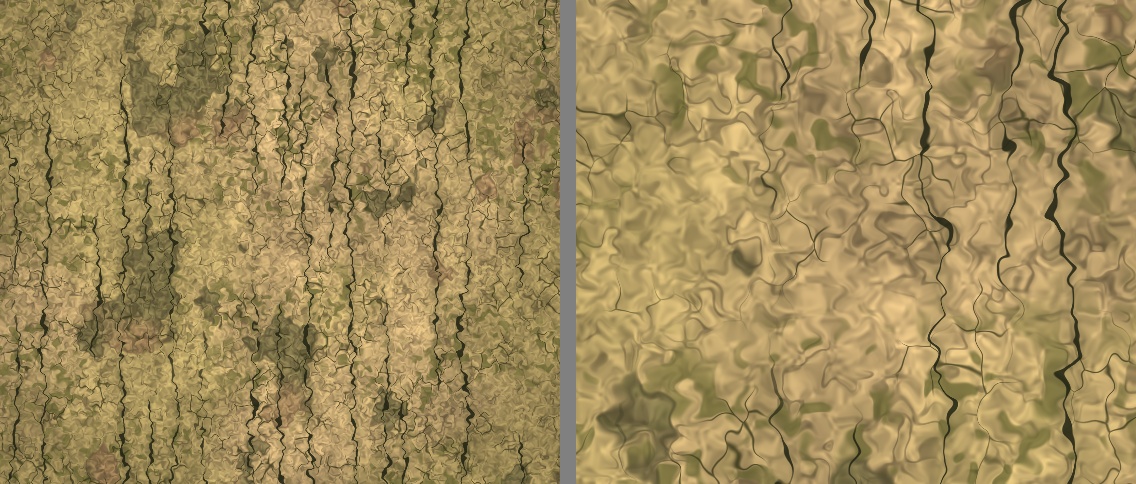
Left: the whole. Right: its middle third, enlarged.
This texture is drawn by a Shadertoy shader. Its source:

```glsl
// Weathered ochre plaster with curled mossy grain, peeled patches and broken vertical cracks.

float hash(vec2 p) {
    vec3 q = fract(p.xyx * 0.1031);
    q += dot(q, q.yzx + 33.33);
    return fract((q.x + q.y) * q.z);
}

float noise(vec2 p) {
    vec2 cell = floor(p), f = fract(p);
    f = f * f * (3.0 - 2.0 * f);
    float low = mix(hash(cell), hash(cell + vec2(1, 0)), f.x);
    float high = mix(hash(cell + vec2(0, 1)), hash(cell + vec2(1, 1)), f.x);
    return mix(low, high, f.y);
}

float fbm(vec2 p) {
    float sum = 0.0, weight = 0.5;
    for (int i = 0; i < 5; i++) {
        sum += weight * noise(p);
        p = mat2(1.6, 1.2, -1.2, 1.6) * p + 17.3;
        weight *= 0.5;
    }
    return sum / 0.97;
}

// Distance to the borders of irregular cells, in cell units
float cellBorder(vec2 p) {
    vec2 cell = floor(p);
    float nearest = 9.0, second = 9.0;
    for (int j = -1; j <= 1; j++)
    for (int i = -1; i <= 1; i++) {
        vec2 c = cell + vec2(i, j);
        float d = length(c + vec2(hash(c), hash(c + 71.0)) - p);
        second = min(second, max(nearest, d));
        nearest = min(nearest, d);
    }
    return 0.5 * (second - nearest);
}

// Broken vertical cracks: x is the sharp line, y the soft stain around it
vec2 verticalCracks(vec2 p, float pixel) {
    vec2 result = vec2(0);
    float column = floor(p.x / 0.055);
    for (int i = -1; i <= 1; i++) {
        float c = column + float(i);
        float seed = hash(vec2(c, 7));
        float x = (c + 0.2 + 0.6 * seed) * 0.055;
        x += 0.020 * (noise(vec2(p.y * 7.0, c * 3.0)) - 0.5);
        x += 0.014 * (noise(vec2(p.y * 42.0, c * 5.0 + 40.0)) - 0.5);
        x += 0.007 * (noise(vec2(p.y * 120.0, c * 7.0 + 90.0)) - 0.5);
        float run = noise(vec2(p.y * 3.5 + seed * 50.0, c * 2.0 + 11.0));
        float presence = smoothstep(0.42, 0.75, run + 0.3 * (seed - 0.5));
        float swell = noise(vec2(p.y * 62.0, c * 4.0 + 60.0));
        float gaps = smoothstep(0.15, 0.5, 0.6 * swell + 0.4 * presence);
        float width = 0.0042 * presence * swell * swell * swell;
        float d = abs(p.x - x);
        float line = 1.0 - smoothstep(width, width + 0.0005 + 0.7 * pixel, d);
        line *= gaps * smoothstep(0.0, 0.6, presence);
        result = max(result, vec2(line, presence * exp(-d * d / 0.00008)));
    }
    return result;
}

void mainImage(out vec4 fragColor, in vec2 fragCoord) {
    float pixel = 1.0 / iResolution.y;
    vec2 p = fragCoord * pixel;
    vec2 uv = fragCoord / iResolution.xy;
    float edge = smoothstep(0.25, 0.72, length((uv - vec2(0.5, 0.54)) * vec2(1.1, 0.9)));

    // Small ripples bend every layer
    vec2 ripple = vec2(noise(p * 90.0), noise(p * 90.0 + 31.0)) - 0.5;
    vec2 bent = p + 0.012 * ripple;

    // Broad washes of tan and olive
    float green = smoothstep(0.34, 0.68, fbm(p * 3.2 + 4.0) + 0.12 * edge);
    vec3 color = mix(vec3(0.775, 0.655, 0.45), vec3(0.73, 0.64, 0.40), green);
    color *= 1.0 - 0.19 * edge;
    color *= 1.0 + 0.38 * (fbm(bent * vec2(16, 12) + 20.0) - 0.5);

    // Curled fine grain with thin contour loops
    float curl = noise(bent * 105.0 + 3.0);
    float fleck = noise(bent * 240.0 + 50.0);
    color *= 1.0 + 0.16 * (curl - 0.5) + 0.30 * (fleck - 0.5);
    float contour = 1.0 - smoothstep(0.02, 0.14, abs(curl - 0.42));
    color *= 1.0 - 0.26 * contour * smoothstep(0.25, 0.75, noise(p * 40.0 + 9.0));

    // Moss specks gather in the olive areas
    float moss = smoothstep(0.58, 0.78, noise(bent * 88.0 + 120.0));
    moss *= smoothstep(0.40, 0.66, fbm(p * 8.0 + 60.0) + 0.12 * edge);
    color = mix(color, vec3(0.37, 0.37, 0.17), 0.65 * moss);

    // Ragged peeled patches, brown or grey green, with a broken dark rim
    float peel = fbm(bent * vec2(10, 6.5) + 37.0) + 0.04 * edge;
    peel += 0.10 * (noise(bent * 42.0) - 0.5) + 0.06 * (curl - 0.5);
    float patchMask = smoothstep(0.655, 0.695, peel);
    float rim = patchMask * (1.0 - smoothstep(0.69, 0.72, peel));
    vec3 patchTone = mix(vec3(0.57, 0.45, 0.31), vec3(0.41, 0.38, 0.24),
                         smoothstep(0.40, 0.62, noise(p * 7.0 + 80.0)));
    patchTone *= 0.62 + 0.4 * curl + 0.4 * fleck;
    color = mix(color, patchTone, 0.75 * patchMask);
    color *= 1.0 - 0.35 * rim * fleck;

    // Short, sparse hairlines
    float border = cellBorder(bent * vec2(33, 29)) / 31.0;
    float hair = 1.0 - smoothstep(0.0, 0.0004 + 0.65 * pixel, border);
    hair *= smoothstep(0.50, 0.74, noise(p * 24.0 + 15.0) + 0.06 * edge);
    color = mix(color, vec3(0.20, 0.20, 0.09), 0.75 * hair);

    // Deep cracks with their stains
    vec2 crack = verticalCracks(p + 0.009 * ripple, pixel);
    color = mix(color, vec3(0.38, 0.36, 0.21), 0.26 * crack.y);
    color = mix(color, vec3(0.12, 0.13, 0.07), 0.85 * crack.x);

    fragColor = vec4(clamp(color, 0.0, 1.0), 1.0);
}
```
